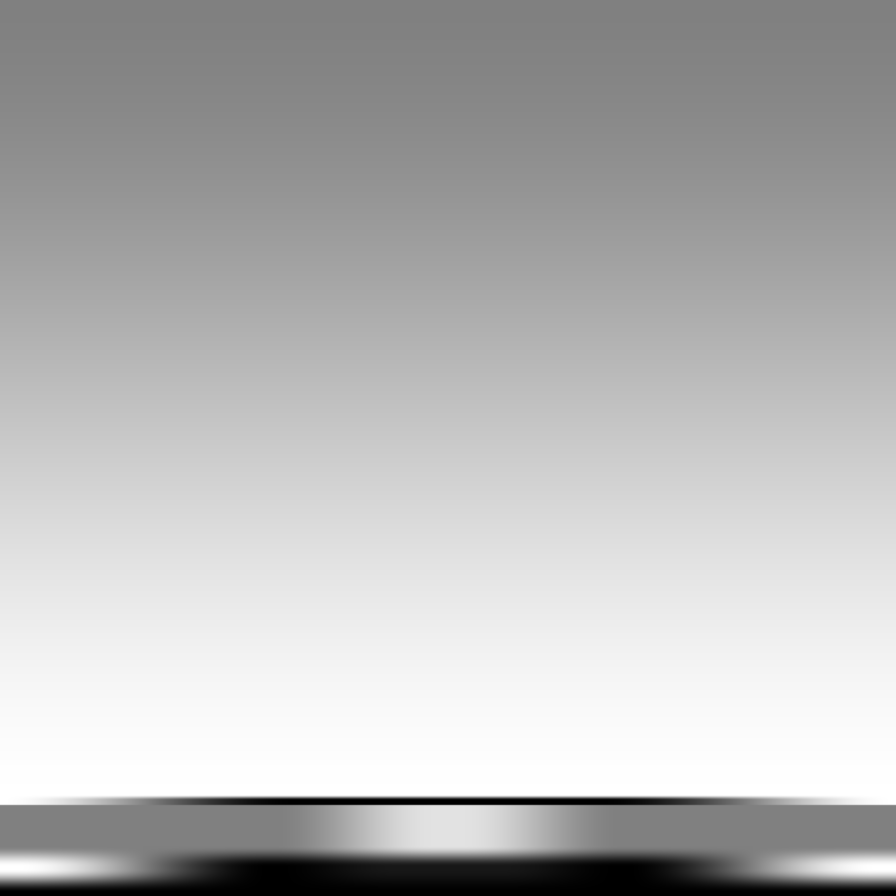
Reproduce this background procedurally as a Shadertoy shader.

```glsl
// Draws a grey studio backdrop fading to white above a glossy metallic bar.

// Soft vertical gradient, mid grey at the top and white at the horizon.
float backdrop(float y) {
    float drop = clamp((1.0 - y) / 0.89, 0.0, 1.0);
    return 0.5 + 0.5 * mix(drop, smoothstep(0.0, 1.0, drop), 0.8);
}

// Grey bar with a bright central glint and a reflective lower edge.
float metalBar(float y, float side) {
    float glint = 1.0 - smoothstep(0.015, 0.195, side);
    float face = mix(0.5, 0.885, glint);

    // The lower edge is white at the sides and nearly black in the middle.
    float flare = smoothstep(0.2, 0.48, side);
    float sheen = 0.09 * (1.0 - smoothstep(0.06, 0.19, side));
    float edge = mix(sheen, 1.0, flare);
    edge *= smoothstep(0.004, 0.03, y);

    return mix(edge, face, smoothstep(0.033, 0.056, y));
}

void mainImage(out vec4 fragColor, in vec2 fragCoord) {
    vec2 uv = fragCoord / iResolution.xy;
    float side = abs(uv.x - 0.5);
    float pixel = 1.0 / iResolution.y;
    float shade = backdrop(uv.y);

    // Dark contact line, dissolving towards both sides.
    float line = 1.0 - smoothstep(0.107, 0.113, uv.y);
    float fade = 1.0 - smoothstep(0.17, 0.5, side);
    shade *= 1.0 - line * fade;

    // Bar with a crisp top edge.
    float bar = 1.0 - smoothstep(0.1016 - pixel, 0.1016 + pixel, uv.y);
    shade = mix(shade, metalBar(uv.y, side), bar);

    fragColor = vec4(vec3(shade), 1.0);
}
```
